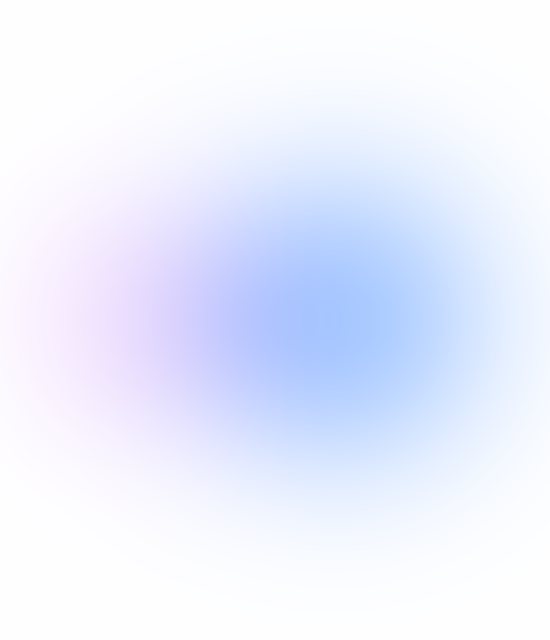
Reproduce this background procedurally as a Shadertoy shader.

```glsl
// Two soft overlapping glows, sky blue and orchid, on a white background.

#define PAPER         vec3(0.998, 0.998, 1.0)
#define BLUE_CENTER   vec2(0.614, 0.500)
#define BLUE_RADIUS   0.244
#define BLUE_ABSORB   vec3(0.340, 0.206, 0.000)
#define ORCHID_CENTER vec2(0.285, 0.500)
#define ORCHID_RADIUS 0.210
#define ORCHID_ABSORB vec3(0.034, 0.106, 0.003)
#define FALLOFF       2.2

// Bell-shaped glow: 1 at its center, fading smoothly to 0.
float glow(vec2 offset, float radius) {
    return exp(-pow(length(offset) / radius, FALLOFF));
}

void mainImage(out vec4 fragColor, in vec2 fragCoord) {
    // Positions are canvas fractions; distances are in canvas heights.
    vec2 uv = fragCoord / iResolution.xy;
    vec2 aspect = vec2(iResolution.x / iResolution.y, 1.0);

    // Each glow absorbs part of the white light.
    vec3 color = PAPER;
    color -= BLUE_ABSORB * glow((uv - BLUE_CENTER) * aspect, BLUE_RADIUS);
    color -= ORCHID_ABSORB * glow((uv - ORCHID_CENTER) * aspect, ORCHID_RADIUS);

    fragColor = vec4(clamp(color, 0.0, 1.0), 1.0);
}
```
